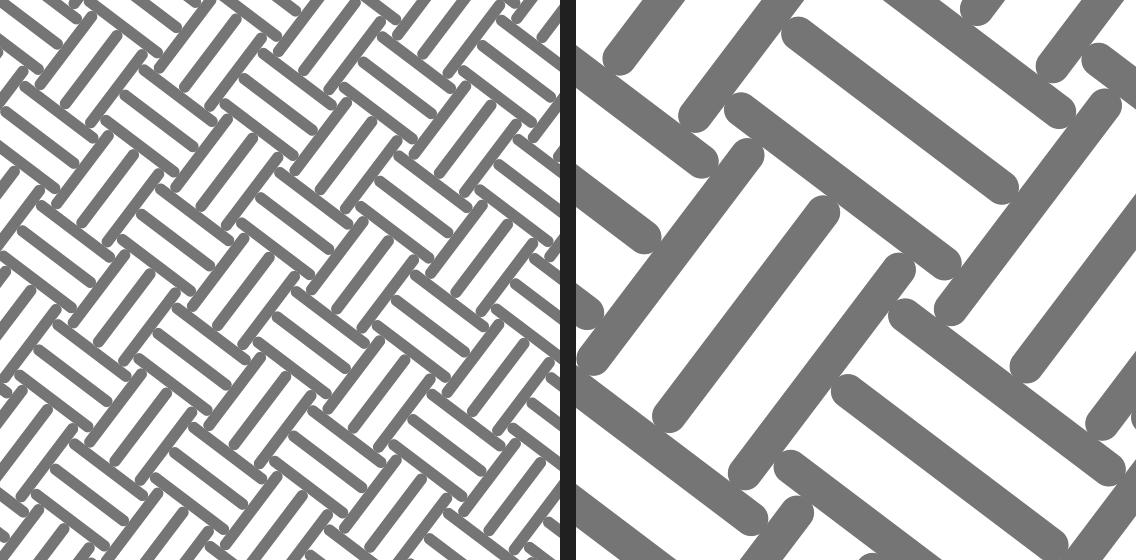
Left, the full canvas; right, a detail of the centre.
Reproduce this pattern procedurally as a three.js fragment shader.

```glsl
// Slanted basket weave: a checkerboard of square cells, each crossed by three
// grey bars that swap direction from cell to cell, on a white ground.
// Bars have round ends that butt against the bars of the next cell.

varying vec2 vUv;

const vec3 GROUND = vec3(1.0);
const vec3 BAR_GREY = vec3(0.46);
const float CELL_SIZE = 0.1519;             // side of one cell, in canvas widths
const float SLANT = 0.6475;                 // downward tilt of the weave, in radians
const vec2 CELL_CORNER = vec2(0.541, 0.4944); // a corner where four cells meet
const float BAR_SPACING = 0.372;            // between bar centres, in cells
const float BAR_RADIUS = 0.067;             // half the bar width, in cells

// Signed offset from x to the nearest of the three bar centres in a cell.
float offsetToBar(float x) {
  float fromMiddle = x - 0.5;
  float index = clamp(floor(fromMiddle / BAR_SPACING + 0.5), -1.0, 1.0);
  return fromMiddle - index * BAR_SPACING;
}

// Signed distance to the bars, in cells.
float weaveDistance(vec2 p) {
  vec2 cell = floor(p);
  vec2 local = p - cell;

  // Turn even cells so that their bars always run along local x.
  if (mod(cell.x + cell.y, 2.0) < 0.5) local = local.yx;

  float ownBars = abs(offsetToBar(local.y));

  // Round ends of the crossing bars reach in over the two long borders.
  float border = min(local.y, 1.0 - local.y);
  float crossingEnds = length(vec2(offsetToBar(local.x), border));

  return min(ownBars, crossingEnds) - BAR_RADIUS;
}

void main() {
  // Axes of the slanted weave.
  vec2 along = vec2(cos(SLANT), -sin(SLANT));
  vec2 across = vec2(sin(SLANT), cos(SLANT));
  vec2 q = vUv - CELL_CORNER;
  vec2 p = vec2(dot(q, along), dot(q, across)) / CELL_SIZE;

  // Smooth each edge over about one screen sample.
  float softness = 0.6 * fwidth(vUv.x) / CELL_SIZE;
  float ground = smoothstep(-softness, softness, weaveDistance(p));
  gl_FragColor = vec4(mix(BAR_GREY, GROUND, ground), 1.0);
}
```
